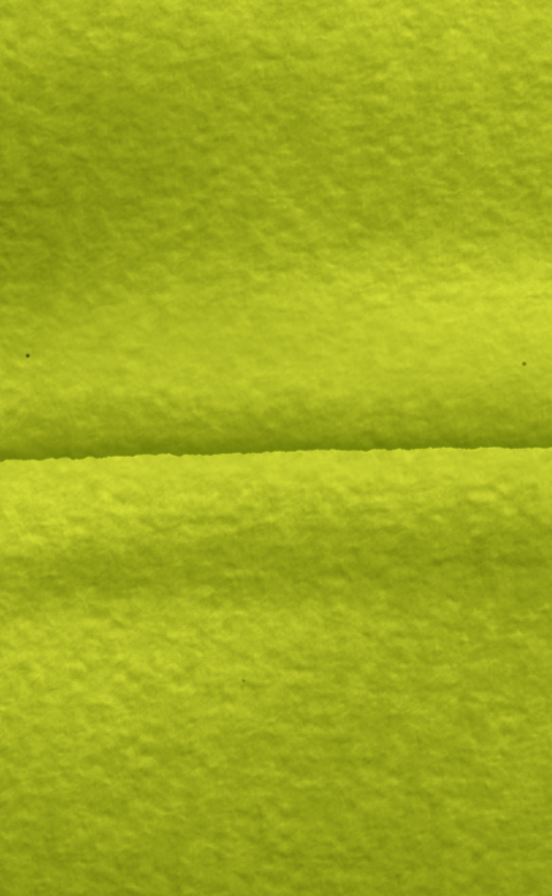
Give the GLSL for this texture, as a WebGL 1 fragment shader.

```glsl
precision highp float;
// Folded lime fleece: two soft, nubby cloth panels meeting at a shaded crease.
uniform vec2 u_resolution;

float hash(vec2 p) {
  return fract(sin(dot(p, vec2(127.1, 311.7))) * 43758.5453);
}

float noise(vec2 p) {
  vec2 i = floor(p), f = fract(p);
  f = f * f * (3.0 - 2.0 * f);
  return mix(mix(hash(i), hash(i + vec2(1.0, 0.0)), f.x),
             mix(hash(i + vec2(0.0, 1.0)), hash(i + vec2(1.0)), f.x), f.y);
}

float fbm(vec2 p) {
  float sum = 0.0, amp = 0.5;
  for (int i = 0; i < 4; i++) {
    sum += amp * noise(p);
    p = mat2(1.6, 1.2, -1.2, 1.6) * p + 7.3;
    amp *= 0.5;
  }
  return sum / 0.9375;
}

// Soft elliptical patch of light or shade
float patchAt(vec2 uv, vec2 center, vec2 radius) {
  vec2 d = (uv - center) / radius;
  return exp(-dot(d, d));
}

// Smooth step between two tones along one axis
float ramp(float from, float to, float a, float b, float x) {
  return mix(from, to, smoothstep(a, b, x));
}

float creaseHeight(float x) {
  return 0.486 + 0.025 * x - 0.010 * x * x;
}

float upperTone(vec2 uv, float above) {
  float t = ramp(0.08, 0.40, 0.0, 0.025, above);
  t += ramp(0.0, 0.38, 0.015, 0.085, above);
  t -= ramp(0.0, 0.30, 0.14, 0.27, above);
  t += ramp(0.0, 0.26, 0.36, 0.52, above);
  t -= 0.38 * patchAt(uv, vec2(-0.05, 0.70), vec2(0.34, 0.085));
  t -= 0.20 * patchAt(uv, vec2(0.08, 0.86), vec2(0.40, 0.09));
  t += 0.22 * patchAt(uv, vec2(1.0, 0.67), vec2(0.38, 0.06));
  t += 0.10 * patchAt(uv, vec2(1.0, 0.93), vec2(0.40, 0.15));
  return t;
}

float lowerTone(vec2 uv, float below) {
  float t = ramp(0.93, 0.52, 0.01, 0.12, below);
  t -= ramp(0.0, 0.22, 0.30, 0.52, below);
  t += 0.24 * patchAt(uv, vec2(0.0, 0.405), vec2(0.18, 0.035));
  t -= 0.25 * patchAt(uv, vec2(0.10, 0.355), vec2(0.22, 0.025));
  t -= 0.20 * patchAt(uv, vec2(0.85, 0.375), vec2(0.45, 0.050));
  t += 0.24 * patchAt(uv, vec2(0.05, 0.25), vec2(0.40, 0.080));
  t += 0.14 * patchAt(uv, vec2(0.55, 0.305), vec2(0.32, 0.030));
  t -= 0.10 * patchAt(uv, vec2(0.60, 0.16), vec2(0.30, 0.050));
  return t;
}

// Raised tufts lit from above, with finer fibres over them
float fleece(vec2 p) {
  vec2 q = p + 0.010 * vec2(fbm(p * 35.0), fbm(p * 35.0 + 19.0));
  vec2 scale = vec2(65.0, 85.0);
  float tuft = fbm(q * scale);
  float lit = tuft - fbm((q + vec2(0.002, 0.005)) * scale);
  float fibre = noise(p * vec2(330.0, 260.0)) - 0.5;
  return 0.40 * (tuft - 0.5) + 0.38 * lit + 0.09 * fibre;
}

float speck(vec2 p, vec2 center, float radius) {
  return 1.0 - smoothstep(radius * 0.4, radius * 1.6, length(p - center));
}

vec3 limeColor(float t) {
  vec3 shade = vec3(0.47, 0.52, 0.05);
  vec3 body = vec3(0.61, 0.66, 0.105);
  vec3 light = vec3(0.79, 0.83, 0.195);
  vec3 c = mix(shade, body, clamp(t * 2.0, -0.3, 1.0));
  return mix(c, light, clamp(t * 2.0 - 1.0, 0.0, 1.25));
}

void main() {
  vec2 uv = gl_FragCoord.xy / u_resolution;
  vec2 p = gl_FragCoord.xy / u_resolution.y;

  // Fuzzy edge where the lower panel overlaps the upper one
  float fuzz = 0.006 * (fbm(vec2(p.x * 110.0, 3.0)) - 0.5);
  float side = uv.y - creaseHeight(uv.x) - fuzz;
  float isUpper = smoothstep(-0.002, 0.002, side);

  // Broad light and uneven folds
  float tone = mix(lowerTone(uv, max(-side, 0.0)),
                   upperTone(uv, max(side, 0.0)), isUpper);
  tone += 0.16 * (fbm(p * vec2(7.0, 14.0)) - 0.5);

  // Nap softens on the bright band and along the crease
  float soft = patchAt(uv, vec2(0.55, 0.61), vec2(0.75, 0.07));
  soft = max(soft, patchAt(uv, vec2(0.5, 0.480), vec2(2.0, 0.018)));
  tone += fleece(p) * (1.0 - 0.5 * soft);

  vec3 color = limeColor(tone);
  // Green shadow inside the fold
  float fold = isUpper * exp(-max(side, 0.0) / 0.010);
  color = mix(color, vec3(0.42, 0.51, 0.03), 0.6 * fold);

  // Stray dark lint
  float lint = speck(p, vec2(0.031, 0.603), 0.0022);
  lint += 0.7 * speck(p, vec2(0.585, 0.594), 0.0022);
  lint += 0.5 * speck(p, vec2(0.272, 0.240), 0.0018);
  color = mix(color, vec3(0.25, 0.28, 0.05), 0.75 * lint);
  gl_FragColor = vec4(color, 1.0);
}
```
